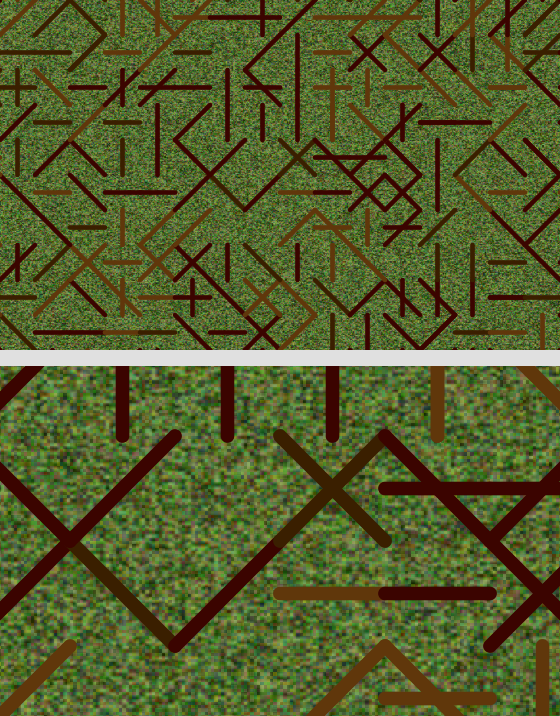
Top: the whole. Bottom: its middle third, enlarged.
Give the GLSL for this pattern, as a Shadertoy shader.

```glsl
// Round-capped brown strokes laid on a square grid over speckled grass.
// Each cell picks one or two strokes (level, upright or diagonal) by hash;
// neighbouring cells are visited too, so that caps may cross cell borders.

const float ROWS = 10.0;            // grid cells per canvas height
const float STROKE_RADIUS = 0.065;  // in cells
const float GRAINS = 320.0;         // grass grains per canvas height

const vec3 GRASS = vec3(0.33, 0.418, 0.188);
const vec3 DARK_RED = vec3(0.232, 0.015, 0.0);
const vec3 DARK_OLIVE = vec3(0.228, 0.122, 0.0);
const vec3 WARM_BROWN = vec3(0.375, 0.215, 0.045);

// Three random values in 0..1 from a lattice point
vec3 hash3(vec2 p, float seed) {
    p += seed * vec2(37.0, 91.0);
    vec3 q = fract(p.xyx * vec3(0.1031, 0.1030, 0.0973));
    q += dot(q, q.yxz + 33.33);
    return fract((q.xxy + q.yzz) * q.zyx);
}

// Smooth value noise in 0..1
float valueNoise(vec2 p, float seed) {
    vec2 i = floor(p), f = fract(p);
    f = f * f * (3.0 - 2.0 * f);
    float low = mix(hash3(i, seed).x, hash3(i + vec2(1, 0), seed).x, f.x);
    float high = mix(hash3(i + vec2(0, 1), seed).x, hash3(i + 1.0, seed).x, f.x);
    return mix(low, high, f.y);
}

// Distance to a segment centred on the origin, ending at +-halfSpan
float segmentDistance(vec2 p, vec2 halfSpan) {
    float t = clamp(dot(p, halfSpan) / dot(halfSpan, halfSpan), -1.0, 1.0);
    return length(p - t * halfSpan);
}

// Half of a stroke across a unit cell, in one of four directions
vec2 strokeSpan(float pick) {
    float angle = floor(pick * 4.0) * 0.785398;
    vec2 dir = vec2(cos(angle), sin(angle));
    return 0.5 * dir / max(abs(dir.x), abs(dir.y));
}

// Stroke colour: often shared by a block of cells, else chosen per cell
vec3 strokeColor(vec2 cell, float seed) {
    vec3 own = hash3(cell, seed);
    float shared = hash3(floor(cell / vec2(3.0, 2.0)), seed + 1.0).x;
    float tone = own.y < 0.45 ? shared : own.x;
    return tone < 0.45 ? DARK_RED : tone < 0.73 ? DARK_OLIVE : WARM_BROWN;
}

// Grass: brightness mottling plus independent grain in each channel
vec3 grass(vec2 uv) {
    float mottle = valueNoise(uv * GRAINS * vec2(0.57, 0.83), 3.0) - 0.5;
    vec3 grain = hash3(floor(uv * GRAINS), 5.0) - 0.5;
    return GRASS + mottle * vec3(0.30, 0.32, 0.22) + grain * vec3(0.26, 0.24, 0.22);
}

// Paint the strokes of one cell over a colour
vec3 paintCell(vec3 color, vec2 p, vec2 cell, float edge) {
    vec3 ink = strokeColor(cell, 11.0);
    for (int k = 0; k < 2; k++) {
        vec3 rnd = hash3(cell, 21.0 + float(k));
        float chance = k == 0 ? 0.95 : 0.33;
        if (rnd.x > chance) continue;
        // Diagonals are slightly favoured over level and upright strokes
        float pick = rnd.y;
        if (rnd.z < 0.12) pick = rnd.y < 0.5 ? 0.3 : 0.8;
        float d = segmentDistance(p - cell - 0.5, strokeSpan(pick));
        float cover = 1.0 - smoothstep(-edge, edge, d - STROKE_RADIUS);
        color = mix(color, ink, cover);
    }
    return color;
}

void mainImage(out vec4 fragColor, in vec2 fragCoord) {
    vec2 uv = fragCoord / iResolution.y;
    vec2 p = uv * ROWS;
    float edge = 0.6 * ROWS / iResolution.y;
    vec3 color = grass(uv);

    for (int y = -1; y <= 1; y++)
        for (int x = -1; x <= 1; x++)
            color = paintCell(color, p, floor(p) + vec2(x, y), edge);

    fragColor = vec4(clamp(color, 0.0, 1.0), 1.0);
}
```
